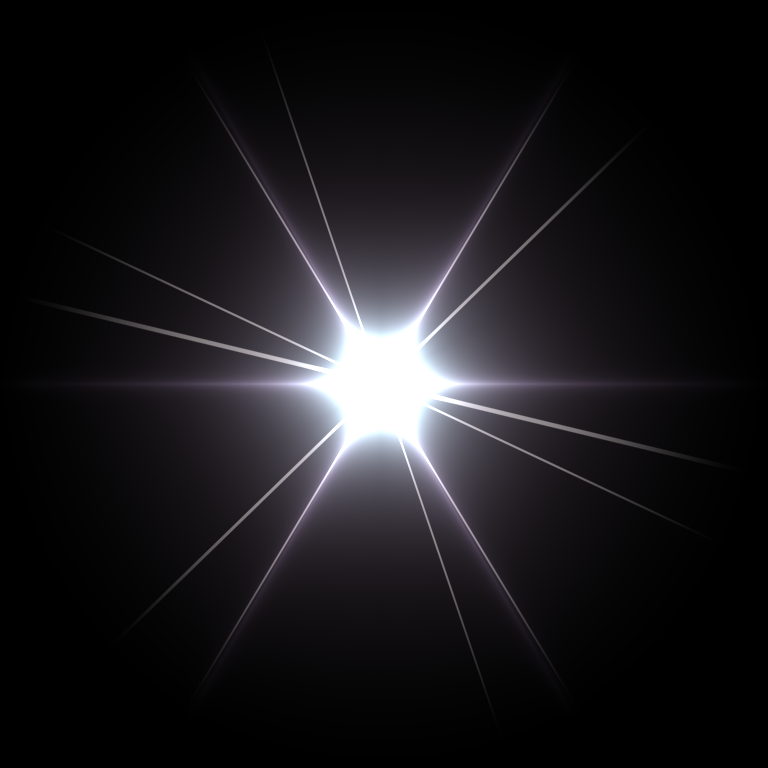
This background is drawn by a Shadertoy shader. Its source:

```glsl
// Draws a white starburst with six violet streaks and fine grey rays on black.

// Coverage of a straight ray through the centre, on both sides of it.
float rayLine(vec2 p, float degrees, float halfWidth, float pixel) {
    float angle = radians(degrees);
    float d = abs(dot(p, vec2(-sin(angle), cos(angle))));
    float soft = max(pixel, halfWidth * 0.6);
    // Rays thinner than a pixel keep their total light.
    float strength = min(1.0, 2.0 * halfWidth / soft);
    return strength * (1.0 - smoothstep(halfWidth - 0.5 * soft, halfWidth + soft, d));
}

void mainImage(out vec4 fragColor, in vec2 fragCoord) {
    float pixel = 1.0 / iResolution.y;
    vec2 p = (fragCoord - 0.5 * iResolution.xy) * pixel + vec2(0.0035, 0.0);
    float r = max(length(p), 0.001);
    float rim = max(0.0, 1.0 - 4.0 * r * r);

    // Angle to the nearest of six evenly spaced axes, and distance from it.
    float sector = radians(60.0);
    float offAxis = abs(mod(atan(p.y, p.x) + 0.5 * sector, sector) - 0.5 * sector);
    float axisDistance = r * sin(offAxis);
    float lobe = exp(-5.0 * offAxis);

    // Violet haze, a little stronger beside the axes.
    vec3 color = vec3(0.62, 0.54, 0.64) * exp(-r / 0.19) * rim * (0.85 + 0.35 * lobe);

    // Soft violet streaks along the axes, whiter towards the middle.
    float streak = exp(-axisDistance / 0.008) * rim;
    color += vec3(0.20, 0.15, 0.23) * streak * (0.5 + 0.5 * exp(-r / 0.2));
    color += vec3(0.36, 0.42, 0.44) * exp(-axisDistance / 0.004 - r / 0.10);

    // Blue-white core, drawn out into six lobes.
    float core = 0.0030 / (r * r) * (1.0 - smoothstep(0.05, 0.28, r));
    color += vec3(0.82, 1.04, 1.06) * core * (0.8 + 0.7 * lobe);

    // Fine rays: angle in degrees, half width.
    vec2 rays[6] = vec2[6](
        vec2(44.15, 0.0017), vec2(59.04, 0.0009), vec2(108.77, 0.0009),
        vec2(121.2, 0.0009), vec2(154.8, 0.0011), vec2(166.5, 0.0025));
    float light = 0.0;
    for (int i = 0; i < 6; i++) {
        light = max(light, rayLine(p, rays[i].x, rays[i].y, pixel));
    }
    float reach = 1.0 - smoothstep(0.22, 0.5, r);
    color += vec3(0.44, 0.43, 0.42) * light * reach * (0.8 + 0.6 * exp(-r / 0.12));

    fragColor = vec4(clamp(color, 0.0, 1.0), 1.0);
}
```
